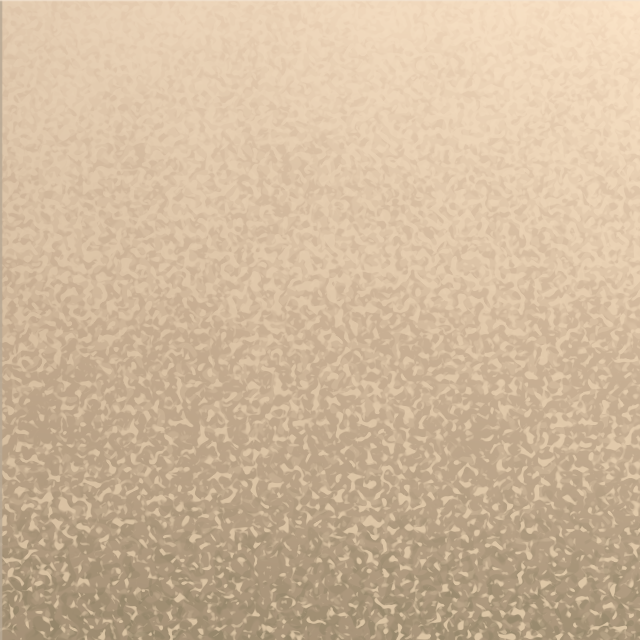
Write a Shadertoy shader that draws this texture.

```glsl
vec2 hashGradient(vec2 cell) {
    uvec2 q = uvec2(ivec2(cell)) * uvec2(1597u, 3812u) + 7919u;
    uint n = (q.x ^ (q.y * 2699u)) * 74761u;
    n = (n ^ (n >> 15)) * 66041u;
    n ^= n >> 13;
    float angle = float(n & 65535u) / 65536.0 * 6.2832;
    return vec2(cos(angle), sin(angle));
}

float gradientNoise(vec2 p) {
    vec2 i = floor(p), f = p - i;
    vec2 u = f * f * f * (f * (f * 6.0 - 15.0) + 10.0);
    float a = dot(hashGradient(i), f);
    float b = dot(hashGradient(i + vec2(1, 0)), f - vec2(1, 0));
    float c = dot(hashGradient(i + vec2(0, 1)), f - vec2(0, 1));
    float d = dot(hashGradient(i + vec2(1, 1)), f - vec2(1, 1));
    return mix(mix(a, b, u.x), mix(c, d, u.x), u.y);
}

// Blobs where noise exceeds a threshold, softened by about one pixel
float flecks(vec2 uv, float frequency, float threshold, vec2 offset) {
    vec2 p = uv * frequency + offset;
    vec2 bend = vec2(gradientNoise(p * 0.6 + 31.0), gradientNoise(p * 0.6 + 67.0));
    float soft = 0.04 + 0.7 * frequency / iResolution.y;
    float n = gradientNoise(p + 0.6 * bend);
    return smoothstep(threshold - soft, threshold + soft, n);
}

// Vertical blend through three colours
vec3 ramp(vec3 low, vec3 middle, vec3 high, float t) {
    return t < 0.5 ? mix(low, middle, t * 2.0) : mix(middle, high, t * 2.0 - 1.0);
}

void mainImage(out vec4 fragColor, in vec2 fragCoord) {
    vec2 uv = fragCoord / iResolution.xy;
    float cluster = gradientNoise(uv * 6.0 + 12.0) + 0.5 * gradientNoise(uv * 14.0 + 45.0);

    // Sand ground, lighter toward the upper right
    float height = clamp(uv.y + 0.05 * cluster, 0.0, 1.0);
    vec3 ground = ramp(vec3(0.66, 0.58, 0.475), vec3(0.79, 0.69, 0.58), vec3(0.92, 0.82, 0.71), height);
    vec3 bright = ramp(vec3(0.87, 0.78, 0.65), vec3(0.885, 0.79, 0.67), vec3(0.945, 0.855, 0.745), height);
    float sideLight = (uv.x - 0.5) * mix(0.02, 0.085, uv.y);

    // Olive shadow patches gather near the bottom
    float depth = 1.0 - smoothstep(0.0, 0.36, uv.y);
    float shade = flecks(uv, 42.0, 0.36 - 0.4 * depth - 0.2 * cluster, vec2(9.0, 23.0));
    vec3 color = mix(ground, vec3(0.61, 0.545, 0.435), shade * depth * 0.65);
    float deepShade = flecks(uv, 66.0, 0.2 - 0.2 * cluster, vec2(51.0, 5.0));
    color = mix(color, vec3(0.56, 0.51, 0.40), deepShade * depth * depth * 0.55);

    // Translucent mottling, then crisp pale flecks
    float cover = smoothstep(0.0, 0.9, uv.y);
    float mottle = flecks(uv, 62.0, mix(0.34, -0.1, cover) - 0.15 * cluster, vec2(17.0, 83.0));
    color = mix(color, bright, mottle * mix(0.25, 0.42, cover));
    float pale = flecks(uv, 84.0, mix(0.27, 0.04, cover) - 0.16 * cluster, vec2(73.0, 41.0));
    color = mix(color, bright, pale * mix(0.95, 0.7, cover));
    float grains = flecks(uv, 110.0, mix(0.36, 0.24, cover), vec2(29.0, 97.0));
    color = mix(color, bright, grains * 0.65);
    color += sideLight * vec3(1.0, 1.0, 0.95);

    // Grey left border and thin light top border
    float leftEdge = 1.0 - smoothstep(0.002, 0.005, uv.x);
    color = mix(color, vec3(0.72, 0.66, 0.58), leftEdge * 0.85);
    float topEdge = smoothstep(0.997, 0.999, uv.y);
    color = mix(color, vec3(0.95, 0.89, 0.82), topEdge * 0.7);

    fragColor = vec4(clamp(color, 0.0, 1.0), 1.0);
}
```
